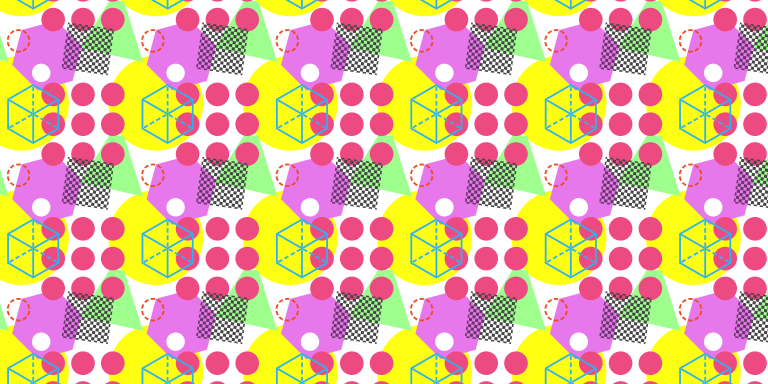
Write a Shadertoy shader that draws this pattern.

```glsl
// Playful geometric confetti: one square tile of flat shapes, repeated in both
// directions. Every shape is a signed distance around its own wrapped centre,
// so shapes cross tile borders freely, and they are painted back to front.

const float TILE = 134.4;   // tile side, with the canvas 384 units high
const float TAU = 6.2831853;

// Offset from the nearest repeat of a centre
vec2 around(vec2 p, vec2 centre) {
    return mod(p - centre + 0.5 * TILE, TILE) - 0.5 * TILE;
}

// Coverage of a shape, smoothed over one pixel
float cover(float dist) {
    return clamp(0.5 - dist * iResolution.y / 384.0, 0.0, 1.0);
}

void paint(inout vec3 colour, vec3 ink, float dist) {
    colour = mix(colour, ink, cover(dist));
}

float hexagon(vec2 q, float apothem) {
    float a = mod(atan(q.y, q.x) - TAU / 24.0 + TAU / 12.0, TAU / 6.0) - TAU / 12.0;
    return length(q) * cos(a) - apothem;
}

float kite(vec2 q) {
    vec2 corner[4] = vec2[4](vec2(-1, -30), vec2(13, -28.5), vec2(32, 32), vec2(-31, 18));
    float d = -1e3;
    for (int i = 0; i < 4; i++) {
        vec2 edge = corner[(i + 1) % 4] - corner[i];
        d = max(d, dot(q - corner[i], normalize(vec2(edge.y, -edge.x))));
    }
    return d;
}

float dotGrid(vec2 q) {
    return length(q - 29.8 * clamp(round(q / 29.8), -1.0, 1.0)) - 11.8;
}

float checkerPatch(vec2 q) {
    float c = cos(0.14), s = sin(0.14);
    q = vec2(c * q.x + s * q.y, c * q.y - s * q.x);
    vec2 wave = abs(fract(q / 6.2 + 0.25) - 0.5) - 0.25;
    float checks = -sign(wave.x * wave.y) * min(abs(wave.x), abs(wave.y)) * 6.2;
    return max(checks, max(abs(q.x), abs(q.y)) - 23.3);
}

float dashedRing(vec2 q) {
    float dash = abs(fract(atan(q.y, q.x) / TAU * 10.0) - 0.5) - 0.31;
    return max(abs(length(q) - 10.8) - 0.9, dash * 6.8);
}

// Line from a to b; a positive dash length breaks it up
float line(vec2 q, vec2 a, vec2 b, float dashLength) {
    vec2 ab = b - a;
    float t = clamp(dot(q - a, ab) / dot(ab, ab), 0.0, 1.0);
    float d = length(q - a - t * ab) - 0.9;
    if (dashLength > 0.0) {
        float gap = abs(fract(t * length(ab) / dashLength) - 0.5) - 0.31;
        d = max(d, gap * dashLength);
    }
    return d;
}

// Isometric box: six outer edges, solid front spokes and dashed hidden ones
float wireCube(vec2 q) {
    float d = 1e3;
    for (int i = 0; i < 6; i++) {
        float a = TAU * (float(i) / 6.0 + 0.25);
        vec2 from = 29.0 * vec2(cos(a), sin(a));
        vec2 to = 29.0 * vec2(cos(a + TAU / 6.0), sin(a + TAU / 6.0));
        d = min(d, line(q, from, to, 0.0));
        d = min(d, line(q, vec2(0), from, i % 2 == 0 ? 0.0 : 7.2));
    }
    return d;
}

void mainImage(out vec4 fragColor, in vec2 fragCoord) {
    // Measured downwards from the top left corner
    vec2 p = vec2(fragCoord.x, iResolution.y - fragCoord.y) * 384.0 / iResolution.y;
    vec3 colour = vec3(1);

    // Large flat shapes
    paint(colour, vec3(1.0, 1.0, 0.07), length(around(p, vec2(21.4, 103.2))) - 47.4);
    paint(colour, vec3(0.62, 1.0, 0.56), kite(around(p, vec2(111, 30))));
    float mauve = hexagon(around(p, vec2(47, 55.5)), 31.2);
    paint(colour, vec3(0.9, 0.47, 0.92), mauve);

    // Dots and checks, the checks tinted plum over the hexagon
    paint(colour, vec3(0.93, 0.29, 0.51), dotGrid(around(p, vec2(83, 124.2))));
    vec3 checkInk = mix(vec3(0.27), vec3(0.4, 0.21, 0.41), cover(mauve));
    paint(colour, checkInk, checkerPatch(around(p, vec2(87.9, 48.9))));

    // Small accents and line work
    paint(colour, vec3(0.93, 0.29, 0.13), dashedRing(around(p, vec2(18.5, 40.9))));
    paint(colour, vec3(1), length(around(p, vec2(41.2, 72.9))) - 9.2);
    paint(colour, vec3(0.18, 0.7, 0.93), wireCube(around(p, vec2(33.2, 114))));

    fragColor = vec4(colour, 1);
}
```
